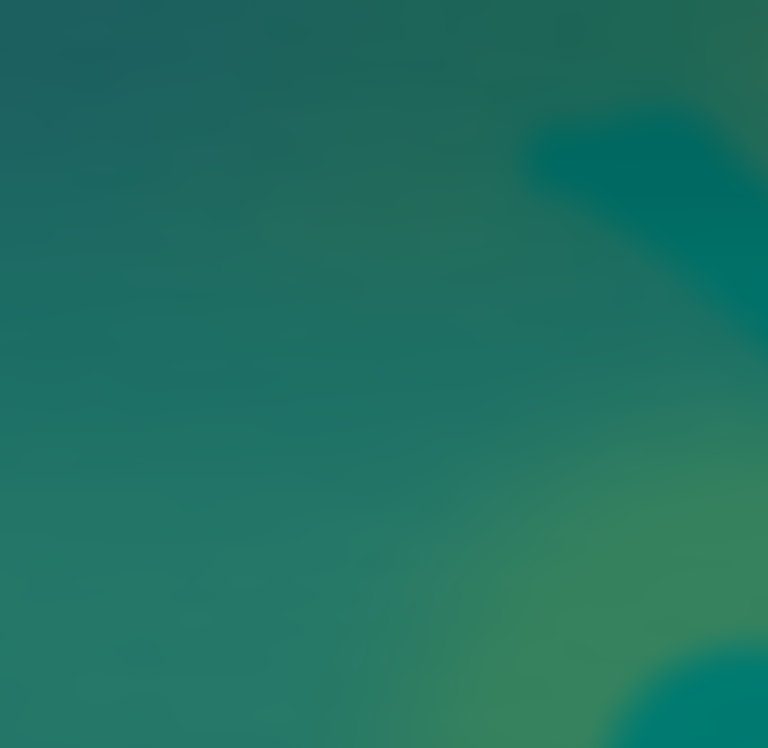
This background is drawn by a WebGL 1 fragment shader. Its source:

```glsl
precision highp float;

uniform vec2 u_resolution;

#define GLOW_CENTER vec2(1.0, -0.05)
#define GLOW_RADIUS 0.33
#define GLOW_SPREAD 0.19
#define POOL_CENTER vec2(0.98, -0.06)
#define POOL_RADIUS 0.195
#define EDGE_SOFTNESS 0.042
#define GRAIN 0.006

const vec3 TOP_LEFT = vec3(0.110, 0.375, 0.375);
const vec3 TOP_RIGHT = vec3(0.115, 0.400, 0.335);
const vec3 MIDDLE = vec3(0.110, 0.435, 0.397);
const vec3 BOTTOM = vec3(0.145, 0.470, 0.408);
const vec3 GREEN_GLOW = vec3(0.210, 0.508, 0.368);
const vec3 POOL_TEAL = vec3(0.0, 0.480, 0.440);
const vec3 PLUME_DARK = vec3(0.0, 0.405, 0.375);
const vec3 PLUME_LIGHT = vec3(0.0, 0.445, 0.410);

float hash(vec2 p) {
  return fract(sin(dot(p, vec2(127.1, 311.7))) * 43758.5);
}

float noise(vec2 p) {
  vec2 cell = floor(p);
  vec2 f = fract(p);
  f = f * f * (3.0 - 2.0 * f);
  float low = mix(hash(cell), hash(cell + vec2(1.0, 0.0)), f.x);
  float high = mix(hash(cell + vec2(0.0, 1.0)), hash(cell + 1.0), f.x);
  return mix(low, high, f.y);
}

// Bell-shaped falloff around a centre
float bell(vec2 p, vec2 center, vec2 spread) {
  vec2 d = (p - center) / spread;
  return exp(-dot(d, d));
}

// Distance to a capsule whose radius changes along its length
float taperedCapsule(vec2 p, vec2 a, vec2 b, float ra, float rb) {
  vec2 axis = b - a;
  float t = clamp(dot(p - a, axis) / dot(axis, axis), 0.0, 1.0);
  return length(p - a - axis * t) - mix(ra, rb, t);
}

float smoothMin(float a, float b, float k) {
  float h = max(k - abs(a - b), 0.0) / k;
  return min(a, b) - h * h * k * 0.25;
}

float softFill(float dist, float softness) {
  return 1.0 - smoothstep(-softness, softness, dist);
}

void main() {
  vec2 uv = gl_FragCoord.xy / u_resolution;

  // Base gradient with a warm haze above the centre
  vec3 top = mix(TOP_LEFT, TOP_RIGHT, smoothstep(0.0, 0.9, uv.x));
  vec3 color = mix(BOTTOM, MIDDLE, smoothstep(0.18, 0.55, uv.y));
  color = mix(color, top, smoothstep(0.45, 1.0, uv.y));
  color += vec3(0.022, 0.006, -0.016) * bell(uv, vec2(0.52, 0.70), vec2(0.28, 0.14));
  color += vec3(0.035, 0.010, -0.010) * bell(uv, vec2(1.03, 0.88), vec2(0.13, 0.16));

  // Green glow arching around the lower right corner
  float beyond = max(length(uv - GLOW_CENTER) - GLOW_RADIUS, 0.0) / GLOW_SPREAD;
  color = mix(color, GREEN_GLOW, exp(-beyond * beyond));

  // Dark plume sweeping in from the right
  float tip = taperedCapsule(uv, vec2(0.735, 0.785), vec2(0.86, 0.768), 0.050, 0.082);
  float body = taperedCapsule(uv, vec2(0.86, 0.765), vec2(1.10, 0.555), 0.082, 0.086);
  float plume = smoothMin(tip, body, 0.04);
  vec3 plumeColor = mix(PLUME_LIGHT, PLUME_DARK, smoothstep(0.58, 0.84, uv.y));
  float halo = 0.2 * softFill(plume - 0.03, 0.09);
  color = mix(color, plumeColor, max(softFill(plume, EDGE_SOFTNESS), halo));

  // Teal pool in the lower right corner
  float pool = length(uv - POOL_CENTER) - POOL_RADIUS;
  color = mix(color, POOL_TEAL, softFill(pool, EDGE_SOFTNESS));

  // Faint horizontal streaks
  float streaks = noise(uv * vec2(7.0, 45.0)) + noise(uv * vec2(16.0, 24.0)) - 1.0;
  color += GRAIN * streaks * vec3(1.0, 0.5, 0.5);

  gl_FragColor = vec4(color, 1.0);
}
```
